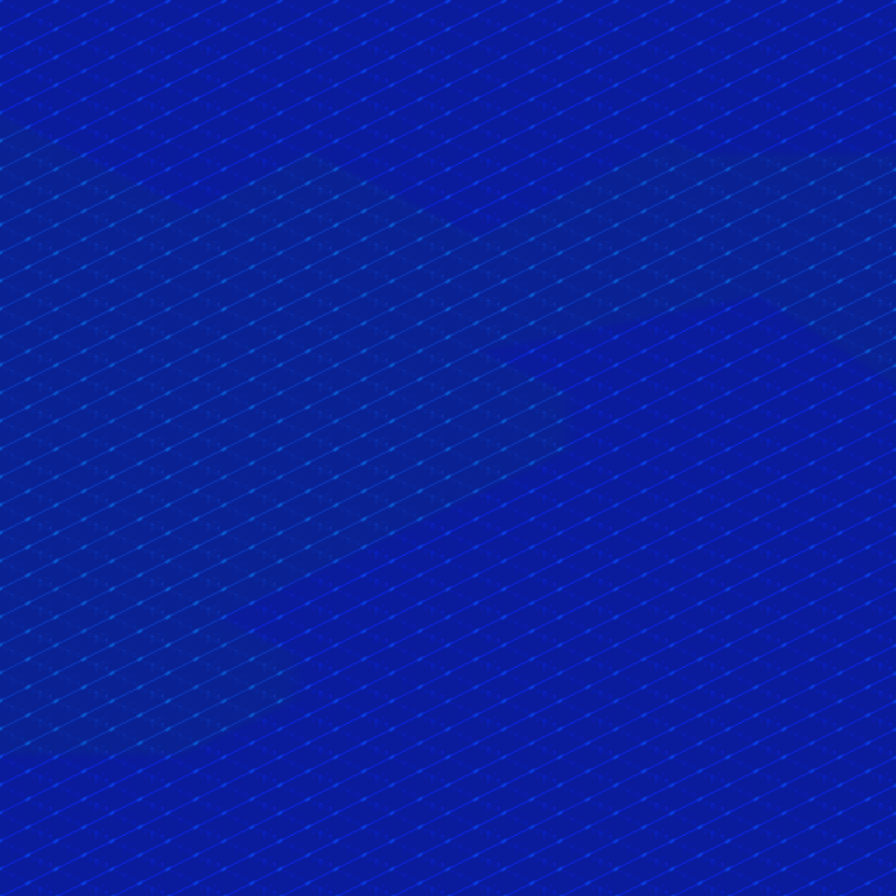
Write a Shadertoy shader that draws this background.

```glsl
// Blue isometric lattice of stepped lines, small knots and dotted rows over a folded teal-blue band.
#define REPEATS 32.0
#define SLOPE 0.5
#define LINE_HALF_WIDTH 0.028
#define LINE_STRENGTH 0.74
#define CROSS_STRENGTH 0.16
#define STEPS 8.0
#define SPECK_SIZE 0.125
#define SPECK_STRENGTH 0.60
#define KNOT_RADIUS 0.14
#define VARIATION 0.12
#define BAND_SOFTNESS 0.007

const vec3 DEEP_BLUE = vec3(0.040, 0.105, 0.612);
const vec3 BAND_BLUE = vec3(0.039, 0.131, 0.575);
const vec3 DEEP_LINE = vec3(0.042, 0.148, 0.880);
const vec3 BAND_LINE = vec3(0.040, 0.225, 0.760);
const vec3 DEEP_KNOT = vec3(0.040, 0.270, 0.900);
const vec3 BAND_KNOT = vec3(0.030, 0.390, 0.850);

float hash(vec2 p) {
    return fract(sin(dot(p, vec2(127.1, 311.7))) * 4375.85);
}

// Signed offset to the nearest integer
float wrap(float x) {
    return fract(x + 0.5) - 0.5;
}

// Antialiased line from its distance, half width and the pixel size
float stroke(float d, float halfWidth, float px) {
    float soft = max(px, halfWidth);
    return (1.0 - smoothstep(0.0, halfWidth + soft, d)) * min(1.0, 2.0 * halfWidth / px);
}

// Wedge between two slanted edges, fading out at the tip; positive inside
float tongue(vec2 p, vec2 notch, vec2 tip) {
    float upper = p.y - notch.y - SLOPE * (p.x - notch.x);
    float lower = tip.y + 0.48 * (tip.x - p.x) - p.y;
    return min(min(upper, lower), 0.35 * (tip.x - p.x));
}

// Folded band, positive inside; y runs downward
float foldedBand(vec2 p) {
    float top = max(0.236 - SLOPE * abs(p.x - 0.215), 0.264 - SLOPE * abs(p.x - 0.534));
    top = max(max(top, 0.125), 0.172 - SLOPE * max(0.78 - p.x, 0.0));
    float bottom = 0.330 + max(0.2 * (0.846 - p.x), 0.65 * (p.x - 0.846));
    float body = bottom - p.y;
    body = max(body, tongue(p, vec2(0.534, 0.390), vec2(0.635, 0.503)));
    body = max(body, tongue(p, vec2(0.247, 0.690), vec2(0.330, 0.782)));
    return min(min(body, p.y - top), 0.842 - p.y);
}

void mainImage(out vec4 fragColor, in vec2 fragCoord) {
    vec2 p = fragCoord / iResolution.y;
    p.y = 1.0 - p.y;
    float px = REPEATS / iResolution.y;
    vec2 g = p * REPEATS - vec2(0.0, 0.04);

    // Background regions
    float band = smoothstep(-BAND_SOFTNESS, BAND_SOFTNESS, foldedBand(p));
    vec3 color = mix(DEEP_BLUE, BAND_BLUE, band);
    vec3 lineColor = mix(DEEP_LINE, BAND_LINE, band);

    // Slow drift in line strength
    float drift = 1.0 + VARIATION * sin(g.x * 0.9 + 2.0 * sin(g.y * 0.37)) * sin(g.y * 0.7);

    // Rising and fainter falling lines, drawn in short level steps
    float stepX = mix(g.x, (floor(g.x * STEPS) + 0.5) / STEPS, 0.8);
    float rising = abs(wrap(g.y + SLOPE * stepX));
    float falling = abs(wrap(g.y - SLOPE * stepX));
    color = mix(color, lineColor, LINE_STRENGTH * drift * stroke(rising, LINE_HALF_WIDTH, px));
    color = mix(color, lineColor, CROSS_STRENGTH * stroke(falling, LINE_HALF_WIDTH, px));

    // Level rows of specks between the lines, stronger in every second column
    float column = floor(g.x);
    vec2 c = vec2(fract(g.x) - 0.5, wrap(g.y - SLOPE * column - 0.25));
    vec2 speckId = floor(c / SPECK_SIZE);
    vec2 speck = abs(fract(c / SPECK_SIZE) - 0.5);
    float inside = smoothstep(0.40, 0.30, abs(c.x)) * smoothstep(0.20, 0.12, abs(c.y));
    float dots = smoothstep(0.2, 0.7, hash(speckId + 3.0));
    dots *= smoothstep(0.65, 0.15, speck.x) * smoothstep(0.6, 0.15, speck.y);
    float columnStrength = mix(0.5, 1.0, mod(column, 2.0));
    color = mix(color, lineColor, SPECK_STRENGTH * columnStrength * drift * inside * dots);

    // Small knots stretched along the rising lines
    float nearest = floor(g.x + 0.5);
    vec2 k = vec2(wrap(g.x), wrap(g.y - SLOPE * nearest));
    float knotDist = length(vec2(k.x * 0.8, (k.y + SLOPE * k.x) * 1.2));
    float knot = 1.0 - smoothstep(0.0, KNOT_RADIUS, knotDist);
    float glint = 0.8 + VARIATION * (hash(floor(g + 0.5)) * 2.0 - 1.0);
    color = mix(color, mix(DEEP_KNOT, BAND_KNOT, band), knot * glint);

    fragColor = vec4(color, 1.0);
}
```
